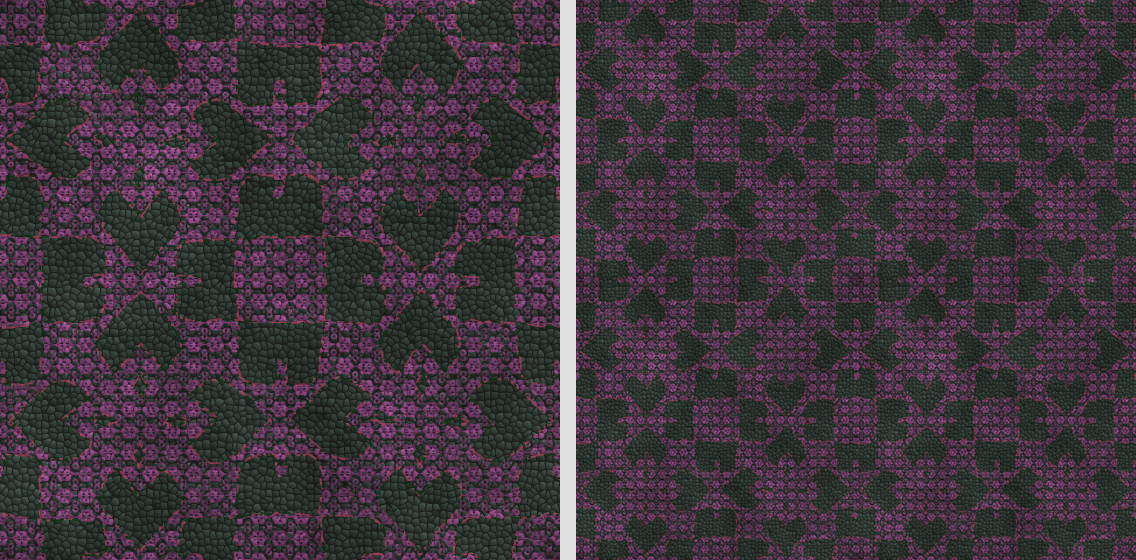
Left: one tile. Right: repeated 2 by 2.
A three.js fragment shader for this pattern:

```glsl
// Mirrored hearts and notched blocks of dark pebbled leather on purple lace, with stitched rims.
varying vec2 vUv;

const float TILES = 2.0;      // repeats across and down
const float LACE = 26.0;      // lace flowers across the canvas
const float PEBBLES = 80.0;   // leather grains across the canvas
const float SOFT = 0.0012;    // edge softness in canvas units

const vec3 LEATHER = vec3(0.17, 0.20, 0.18);
const vec3 PLUM = vec3(0.35, 0.19, 0.31);
const vec3 ORCHID = vec3(0.55, 0.26, 0.50);
const vec3 RED = vec3(0.54, 0.23, 0.31);
const vec3 GREEN = vec3(0.07, 0.20, 0.08);

vec2 hash2(vec2 p) {
  vec3 q = fract(p.xyx * vec3(0.1031, 0.1030, 0.0973));
  q += dot(q, q.yzx + 33.33);
  return fract((q.xx + q.yz) * q.zy);
}

// Value noise that wraps after n cells
vec2 noise2(vec2 uv, float n) {
  vec2 p = uv * n, i = floor(p), f = fract(p);
  f = f * f * (3.0 - 2.0 * f);
  vec2 a = hash2(mod(i, n)), b = hash2(mod(i + vec2(1.0, 0.0), n));
  vec2 c = hash2(mod(i + vec2(0.0, 1.0), n)), d = hash2(mod(i + 1.0, n));
  return mix(mix(a, b, f.x), mix(c, d, f.x), f.y);
}

float smoothMax(float a, float b, float k) {
  float h = max(k - abs(a - b), 0.0) / k;
  return max(a, b) + 0.25 * k * h * h;
}

float fill(float d, float soft) {
  return 1.0 - smoothstep(-soft, soft, d);
}

// Brightness of domed grains with dark creases
float pebbleShade(vec2 uv, float n) {
  vec2 p = uv * n, cell = floor(p), toNearest = vec2(0.0);
  float first = 8.0, second = 8.0;
  for (int y = -1; y <= 1; y++) {
    for (int x = -1; x <= 1; x++) {
      vec2 id = cell + vec2(float(x), float(y));
      vec2 r = p - id - 0.1 - 0.8 * hash2(mod(id, n));
      float d = length(r);
      if (d < first) { second = first; first = d; toNearest = r; }
      else second = min(second, d);
    }
  }
  float crease = smoothstep(0.0, 0.28, second - first);
  float light = dot(toNearest, vec2(0.35, 0.60));
  return mix(0.62, 1.10 + light, crease);
}

// Block with a bowed inner side, rounded outer corners and a slit
float blockDistance(vec2 p) {
  float bow = p.x - 0.2;
  float body = smoothMax(p.x - 0.372, p.y - 0.15 + 0.4 * bow * bow, 0.06);
  body = max(body, 0.161 - 0.6 * p.y * p.y - p.x);
  float slit = length(vec2(min(p.x - 0.305, 0.0), p.y)) - 0.018;
  return max(body, -slit);
}

// Right half of a heart, tip down, with a small leaf over its cleft
float heartDistance(vec2 p) {
  float side = dot(p - vec2(0.0, 0.031), vec2(0.743, -0.669));
  float lobe = smoothMax(p.x - 0.151, (p.x + p.y - 0.415) * 0.707, 0.05);
  float cleft = dot(p - vec2(0.0, 0.224), vec2(-0.785, 0.620));
  float heart = smoothMax(smoothMax(side, lobe, 0.04), cleft, 0.02);
  float leaf = (2.0 * p.x + abs(p.y - 0.375) - 0.045) * 0.447;
  return min(heart, leaf);
}

// Signed distance to the leather shapes, in canvas units
float motifDistance(vec2 uv) {
  vec2 p = abs(fract(uv * TILES + 0.5) - 0.5);
  p = vec2(max(p.x, p.y), min(p.x, p.y));
  return min(blockDistance(p), heartDistance(vec2(0.5 - p.x, p.y))) / TILES;
}

// Lace coverage: scalloped flowers, joining threads, figure-eight rings and dots
float laceMask(vec2 uv, float n) {
  vec2 c = abs(fract(uv * n + 0.5) - 0.5);
  vec2 e = 0.5 - c;
  float flower = length(c) - 0.37 - 0.035 * cos(6.0 * atan(c.y, c.x));
  float holes = min(length(c - vec2(0.13, 0.03)) - 0.075, length(c - vec2(0.0, 0.21)) - 0.05);
  flower = max(flower, -holes);
  float thread = c.y - 0.03;
  float rings = abs(length(e - vec2(0.0, 0.13)) - 0.105) - 0.038;
  float dots = length(e - vec2(0.25, 0.0)) - 0.05;
  return fill(min(min(flower, thread), min(rings, dots)), SOFT * n);
}

void main() {
  // Hand-cut irregularity of the outlines
  vec2 wobble = 0.009 * (noise2(vUv, 12.0) - 0.5) + 0.005 * (noise2(vUv, 56.0) - 0.5);
  float d = motifDistance(vUv + wobble);

  // Worn tones and grain
  vec2 wear = noise2(vUv, 7.0) * 0.6 + noise2(vUv, 23.0) * 0.4;
  float grain = pebbleShade(vUv + 0.4 * wobble, PEBBLES) * (0.76 + 0.48 * wear.x);
  vec3 leather = LEATHER * grain + vec3(-0.01, 0.01, 0.015) * (grain - 0.8);

  // Lace with uneven dye
  vec2 flowerId = mod(floor(vUv * LACE + 0.5), LACE);
  vec2 c = fract(vUv * LACE + 0.5) - 0.5;
  float dye = 0.35 + 0.4 * hash2(flowerId).x + 0.6 * (wear.y - 0.5) - 0.7 * (length(c) - 0.3);
  vec3 yarn = mix(PLUM, ORCHID, clamp(dye, 0.0, 1.0)) * mix(1.0, grain, 0.65);
  float lace = laceMask(vUv + 0.2 * wobble, LACE);
  vec3 color = mix(leather, mix(leather * 0.95, yarn, lace), smoothstep(-SOFT, SOFT, d));

  // Broken red and green stitches along the rims
  vec2 stitch = noise2(vUv, 128.0);
  vec3 thread = mix(GREEN, RED, smoothstep(0.42, 0.52, stitch.x + 0.2 * (lace - 0.5)));
  float rim = fill(abs(d) - 0.0018, SOFT) * smoothstep(0.22, 0.38, stitch.y);
  gl_FragColor = vec4(mix(color, thread * mix(1.0, grain, 0.4), rim), 1.0);
}
```
